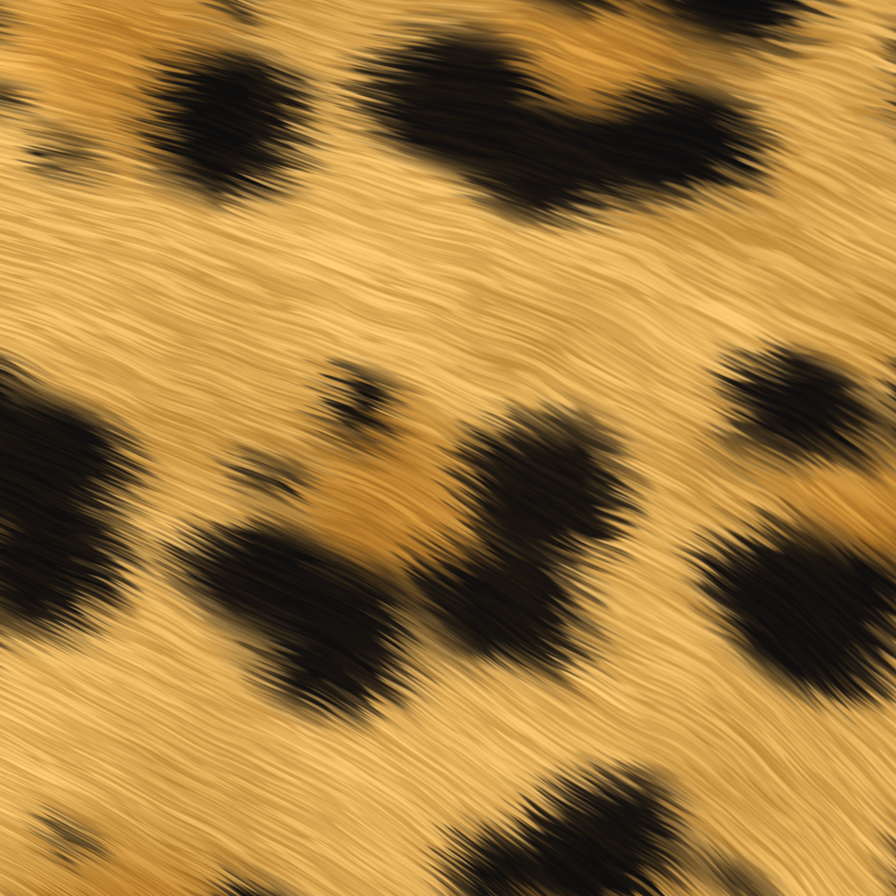
Reproduce this texture procedurally as a three.js fragment shader.

```glsl
varying vec2 vUv;

float hash(vec2 p) {
  vec3 q = fract(p.xyx * vec3(0.1031, 0.1030, 0.0973));
  q += dot(q, q.yzx + 33.33);
  return fract((q.x + q.y) * q.z);
}

float noise(vec2 p) {
  vec2 i = floor(p);
  vec2 f = fract(p);
  f = f * f * (3.0 - 2.0 * f);
  float low = mix(hash(i), hash(i + vec2(1.0, 0.0)), f.x);
  float high = mix(hash(i + vec2(0.0, 1.0)), hash(i + vec2(1.0, 1.0)), f.x);
  return mix(low, high, f.y);
}

float smoothMin(float a, float b, float k) {
  float h = max(k - abs(a - b), 0.0) / k;
  return min(a, b) - h * h * k * 0.25;
}

// x: darkness of the spots, y: warmth inside each broken ring
vec2 rosettes(vec2 p) {
  vec2 cellSize = vec2(0.54, 0.50);
  vec2 offset = vec2(0.63, 0.64);
  p += 0.06 * (vec2(noise(p * 9.0), noise(p * 9.0 + 40.0)) - 0.5);
  vec2 grid = p / cellSize + offset;
  float dist = 1.0;
  float warmth = 0.0;
  for (int j = -1; j <= 1; j++) {
    float row = floor(grid.y) + float(j);
    float shift = 0.4 * mod(row + 1.0, 2.0);
    for (int i = -1; i <= 1; i++) {
      vec2 id = vec2(floor(grid.x - shift) + float(i), row);
      vec2 jitter = 0.06 * (vec2(hash(id + 7.0), hash(id + 19.0)) - 0.5);
      vec2 center = (id + 0.5 + vec2(shift, 0.0) - offset) * cellSize + jitter;
      vec2 local = p - center;
      if (dot(local, local) > 0.12) continue;
      warmth = max(warmth, 1.0 - smoothstep(0.06, 0.18, length(local * vec2(1.0, 1.2))));
      for (int k = 0; k < 6; k++) {
        vec2 seed = id * 13.0 + float(k) * vec2(3.0, 5.0);
        float angle = 1.0472 * (float(k) + 0.8 * hash(seed + 2.0));
        vec2 blob = vec2(0.165, 0.13) * vec2(cos(angle), sin(angle));
        float radius = mix(0.02, 0.095, smoothstep(0.0, 0.6, hash(seed + 31.0)));
        float d = length((local - blob) * vec2(1.0, 1.2)) - radius;
        dist = smoothMin(dist, d, 0.03);
      }
    }
  }
  return vec2(1.0 - smoothstep(-0.03, 0.03, dist), warmth);
}

vec3 coat(vec2 p, float shade) {
  vec2 marks = rosettes(p);
  vec3 gold = mix(vec3(0.66, 0.44, 0.13), vec3(0.98, 0.78, 0.43), shade);
  vec3 amber = mix(vec3(0.56, 0.34, 0.08), vec3(0.90, 0.64, 0.25), shade);
  vec3 black = mix(vec3(0.045, 0.045, 0.05), vec3(0.12, 0.09, 0.06), shade * shade);
  return mix(mix(gold, amber, marks.y * 0.8), black, marks.x);
}

void main() {
  vec2 p = vUv;

  // Curved fur coordinates: along and across the strands
  float slope = 0.75 - 0.5 * p.y;
  vec2 fur = vec2(p.x - 0.4 * p.y, p.y + slope * (p.x - 0.5));
  fur.y += 0.03 * noise(p * 5.0) + 0.006 * noise(p * 17.0);
  vec2 direction = normalize(vec2(1.25 - 0.5 * p.x, -slope));

  // Soft undercoat
  float patches = noise(p * vec2(5.0, 8.0) + 11.0);
  float streaks = noise(fur * vec2(7.0, 50.0));
  vec3 color = coat(p + direction * 0.07 * (streaks - 0.5), 0.2 + 0.35 * streaks + 0.25 * patches);

  // Overlapping tapered hairs, each coloured from its own root
  for (int i = 0; i < 10; i++) {
    float layer = float(i);
    vec2 strands = fur * vec2(9.0, 62.0 + 5.0 * layer) + layer * 17.3;
    float row = floor(strands.y);
    strands.x += 20.0 * hash(vec2(row, layer + 3.0));
    vec2 id = vec2(floor(strands.x), row) + layer * 29.0;
    float along = fract(strands.x);
    float tone = hash(id);
    float lean = hash(id + 53.0) - 0.5;
    float across = fract(strands.y) - 0.5 + 0.2 * (hash(id + 71.0) - 0.5) + 0.25 * lean * (along - 0.5);
    float width = 0.02 + 0.34 * sqrt(4.0 * along * (1.0 - along));
    float cover = 1.0 - smoothstep(0.0, width, abs(across));
    cover *= smoothstep(0.0, 0.2, along) * (1.0 - smoothstep(0.7, 1.0, along));
    vec2 root = p - direction * (along - 0.5) * 0.105;
    float shade = clamp(0.75 * tone + 0.45 * patches + 0.05, 0.0, 1.1);
    color = mix(color, coat(root, shade), cover * 0.75);
  }

  gl_FragColor = vec4(color, 1.0);
}
```
